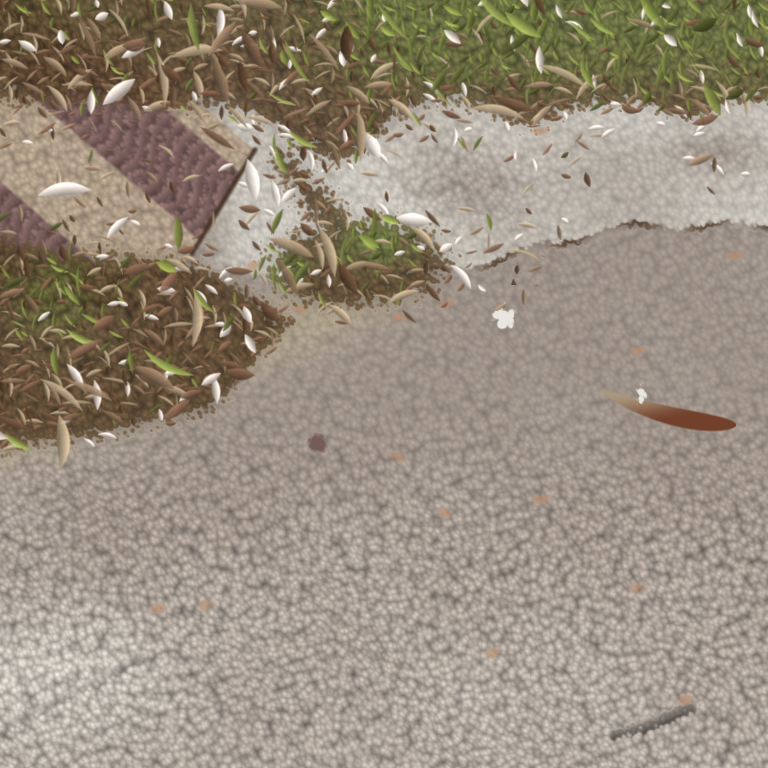
Write a WebGL 1 fragment shader that draws this texture.

```glsl
precision highp float;
// Weathered concrete with a ragged border of grass, dry litter and a striped paver.
// Cellular noise grains the ground; tapered strands are scattered per grid cell
// wherever a field of simple regions says that litter has collected.
uniform vec2 u_resolution;

#define SOFT .0018
#define GRAIN_SCALE 56.
#define GRAIN_DEPTH .62
#define RAGGED .05
#define CONCRETE vec3(.605, .56, .525)
#define PALE vec3(.78, .765, .73)
#define SAND vec3(.68, .63, .53)
#define SOIL vec3(.31, .22, .15)
#define BARK vec3(.49, .36, .28)
#define STRAW vec3(.74, .66, .54)
#define LEAF vec3(.48, .55, .25)
#define PLUM vec3(.46, .36, .35)

vec2 hash2(vec2 p) {
  return fract(sin(vec2(dot(p, vec2(127.1, 311.7)), dot(p, vec2(269.5, 183.3)))) * 43758.5);
}

float cells(vec2 p) {
  vec2 base = floor(p);
  float nearest = 2.;
  for (int j = -1; j <= 1; j++) for (int i = -1; i <= 1; i++) {
    vec2 id = base + vec2(float(i), float(j));
    nearest = min(nearest, length(id + hash2(id) - p));
  }
  return nearest;
}

float waves(vec2 p) {
  return (sin(p.x * 9. + 3. * sin(p.y * 7.)) + sin(p.y * 17. - p.x * 11. + 1.)
    + .6 * sin(p.x * 31. + p.y * 23.)) / 2.6;
}

float blob(vec2 p, vec2 centre, vec2 radius) {
  vec2 d = (p - centre) / radius;
  return exp(-dot(d, d));
}

float bump(float x, float centre, float width) {
  float d = (x - centre) / width;
  return exp(-d * d);
}

float segment(vec2 p, vec2 a, vec2 b) {
  vec2 d = b - a;
  return length(p - a - d * clamp(dot(p - a, d) / dot(d, d), 0., 1.));
}

float below(float d, float edge, float soft) {
  return 1. - smoothstep(edge - soft, edge + soft, d);
}

// Positive inside the litter, in canvas units.
float litterField(vec2 p) {
  float top = p.y - .87 + .075 * bump(p.x, .43, .09) + .03 * bump(p.x, .69, .06)
    + .025 * bump(p.x, .9, .04);
  float low = p.y - .42 - .17 * p.x - .9 * max(p.x - .27, 0.);
  float high = .69 - .1 * p.x - .6 * max(p.x - .25, 0.) - p.y;
  float clump = .05 - .05 * length((p - vec2(.47, .655)) / vec2(.105, .05));
  float trail = .014 - segment(p, vec2(.37, .79), vec2(.45, .69));
  return max(max(top, min(low, high)), max(clump, trail));
}

float greenness(vec2 p) {
  float lawn = smoothstep(.34, .55, p.x) * smoothstep(.84, .93, p.y) * .62;
  float tufts = .9 * blob(p, vec2(.49, .685), vec2(.05, .035))
    + .8 * blob(p, vec2(.37, .65), vec2(.03, .02))
    + .6 * blob(p, vec2(.07, .62), vec2(.06));
  return min(.1 + lawn + tufts + .2 * smoothstep(.9, 1., p.y), .85);
}

vec3 strands(vec3 col, vec2 p, float scale) {
  vec2 q = p * scale, base = floor(q);
  for (int j = -1; j <= 1; j++) for (int i = -1; i <= 1; i++) {
    vec2 id = base + vec2(float(i), float(j));
    vec2 h = hash2(id + scale), k = hash2(id + scale + 17.3);
    vec2 centre = (id + h) / scale;
    float stray = .13 * pow(fract(k.x * 7.), 5.) * smoothstep(.4, .75, p.y);
    if (litterField(centre) + (k.x - .6) * RAGGED + stray < 0. || fract(h.y * 13.) > scale / 60.) continue;
    float green = step(h.y, greenness(centre));
    float angle = mix((k.y - .65) * 2.6, .4 + k.y * 2.4, green);
    float c = cos(angle), s = sin(angle);
    vec2 d = mat2(c, -s, s, c) * (q - id - h);
    float along = d.x / (.35 + .5 * h.x);
    d.y += (h.x - .5) * .4 * d.x * d.x;
    float width = (.07 + .14 * k.x) * (1. - along * along);
    vec3 tint = mix(mix(SOIL, BARK, k.y * 1.4), STRAW, smoothstep(.4, .95, h.x));
    tint = mix(tint, LEAF * (.55 + .75 * k.y), green * .85);
    tint = mix(tint, vec3(.92, .88, .85), step(.94, k.x));
    tint *= .97 + 2. * clamp(d.y, -.14, .14);
    col = mix(col, tint, .9 * below(abs(d.y), width, SOFT * scale) * step(abs(along), 1.));
  }
  return col;
}

vec3 concrete(vec2 p, float wave, float grain) {
  float crackY = .645 + .06 * smoothstep(.54, .85, p.x) + .005 * sin(p.x * 48.) + .014 * grain;
  float slab = smoothstep(-.01, .01, p.y - crackY) * smoothstep(.24, .32, p.x);
  float worn = blob(p, vec2(.6, .76), vec2(.1, .05)) + .8 * blob(p, vec2(.93, .8), vec2(.07, .025));
  float pale = slab * (.85 + .25 * wave - .75 * worn) + .5 * blob(p, vec2(.06, .13), vec2(.16, .09))
    + .3 * below(p.y, .25, .2) + .12 * wave;
  vec3 col = mix(CONCRETE, PALE, clamp(pale, 0., 1.));
  col = mix(col, SAND, .75 * bump(p.y - .38 * p.x, .43, .05) * below(p.x, .52, .14));
  col *= 1. - GRAIN_DEPTH * grain * mix(1.25, .5 + .3 * worn, smoothstep(.25, .52, p.y));
  float crack = below(abs(p.y - crackY), .003, .003) * smoothstep(.53, .58, p.x);
  col = mix(col, SOIL, crack * (.5 + .35 * sin(p.x * 70.)));
  float chip = segment(p + vec2(0., .012 * wave + .02 * grain), vec2(.8, .045), vec2(.9, .068));
  float seam = segment(p + .02 * grain, vec2(0., .045), vec2(.18, .14));
  col *= 1. - .35 * below(chip, .005, .004) - .15 * below(seam, .005, .004);
  vec2 speck = hash2(floor(p * 16.) + 5.);
  float r = length((fract(p * 16.) - .25 - .5 * speck) * vec2(.8, 1.3)) + .2 * grain;
  return mix(col, vec3(.72, .53, .4), .6 * step(speck.x, .13) * below(r, .1, .05));
}

void main() {
  vec2 p = gl_FragCoord.xy / u_resolution;
  float wave = waves(p);
  vec2 g = (vec2(p.x + .5 * p.y, 1.3 * p.y - .5 * p.x) + .006 * wave) * GRAIN_SCALE;
  float grain = .5 * cells(g) + .5 * cells(g.yx * vec2(1.4, 2.2) + 9.) - .46;
  vec3 col = concrete(p, wave, grain);
  // Paver in skewed axes: x runs up-left, y along its end edge.
  vec2 d = p - vec2(.26, .6875);
  d = vec2(.53 * d.y - .86 * d.x, .77 * d.y + .66 * d.x);
  float stripe = smoothstep(-.003, .003, d.y) * below(d.y, .102, .003) + below(d.y, -.113, .003);
  float rib = 1. + .1 * sin(d.x * 330. + 3. * sin(d.y * 60.) + 5. * grain);
  vec3 paver = mix(vec3(.67, .6, .52), PLUM * rib, stripe) * (1. - .5 * grain);
  col = mix(col, paver, smoothstep(-SOFT, SOFT, d.x) * below(d.y, .137, SOFT) * step(.6, p.y));
  float rim = segment(p, vec2(.25, .67), vec2(.332, .805));
  col = mix(col, SOIL * .8, .85 * below(rim, .003, .003));
  // Litter bed, then fine to coarse strands.
  float bed = smoothstep(-.005, .012, litterField(p) + .012 * wave - .05 * grain);
  col = mix(col, mix(SOIL, LEAF * .7, greenness(p)) * (1. - grain), bed * .85);
  col = strands(strands(strands(col, p, 64.), p, 38.), p, 23.);
  // Lone curled leaf, pebble and petals.
  d = mat2(.968, .25, -.25, .968) * (p - vec2(.869, .464));
  d.y -= 1.1 * d.x * d.x - .004;
  float halfW = .0135 * sqrt(max(1. - d.x * d.x / .0083, 0.)) * (.85 + 3. * d.x);
  vec3 husk = mix(STRAW * .9, vec3(.45, .25, .17), smoothstep(-.08, .02, d.x - 2. * d.y));
  col = mix(col, husk, below(abs(d.y), halfW, SOFT) * step(abs(d.x), .091));
  col = mix(col, PLUM, below(length(p - vec2(.414, .423)) + .01 * grain, .011, .003));
  float petal = min(length(p - vec2(.656, .585)), length(p - vec2(.836, .486)) + .006) + .02 * grain;
  gl_FragColor = vec4(mix(col, vec3(.91, .9, .87), below(petal, .012, .003)), 1.);
}
```
